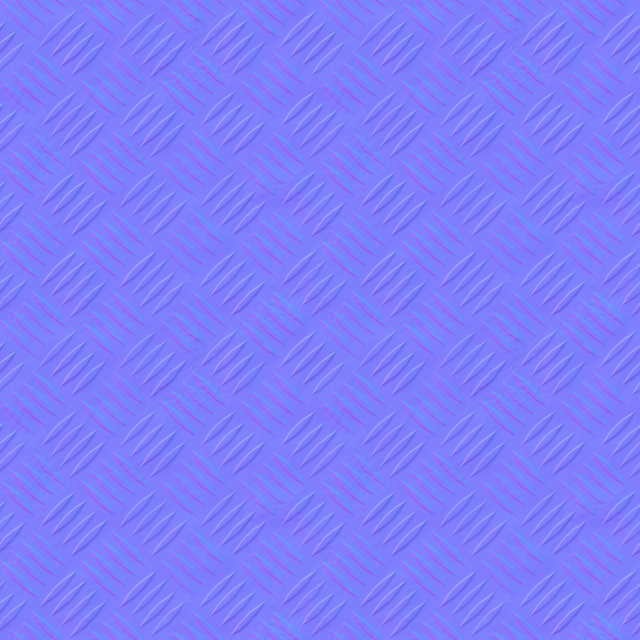
A three.js fragment shader for this texture map:

```glsl
varying vec2 vUv;

float hash(vec2 p) {
  vec3 q = fract(p.xyx * vec3(0.1031, 0.1030, 0.0973));
  q += dot(q, q.yzx + 33.33);
  return fract((q.x + q.y) * q.z);
}

// Value noise that wraps every four cells; freq is in lattice steps per cell.
float noise(vec2 cell, float freq) {
  vec2 p = cell * freq;
  vec2 i = floor(p), f = p - i;
  f = f * f * f * (f * (f * 6.0 - 15.0) + 10.0);
  float wrap = 4.0 * freq;
  vec2 o = vec2(0.0, 1.0);
  return mix(
    mix(hash(mod(i, wrap)), hash(mod(i + o.yx, wrap)), f.x),
    mix(hash(mod(i + o.xy, wrap)), hash(mod(i + o.yy, wrap)), f.x), f.y);
}

// Four raised lens-shaped bars, lying along the unit vector axis.
float treadGroup(vec2 cell, vec2 centre, vec2 axis, float wear) {
  vec2 p = cell - centre + 0.5;
  vec2 id = mod(floor(p), 4.0);
  p = fract(p) - 0.5;
  float along = dot(p, axis);
  float across = dot(p, vec2(axis.y, -axis.x));

  float bar = clamp(floor(across / 0.177 + 2.0), 0.0, 3.0);
  vec2 seed = id * 5.0 + vec2(bar * 23.0, axis.y * 31.0 + 40.0);
  across -= (bar - 1.5) * 0.177 + 0.008 * (hash(seed) - 0.5);
  along -= 0.03 * (hash(seed + 7.0) - 0.5);

  // Tapered outline with a worn edge
  float reach = along / mix(0.27, 0.3, hash(seed + 13.0));
  float halfWidth = mix(0.038, 0.045, hash(seed + 19.0));
  float edge = abs(across) - halfWidth * (1.0 - reach * reach);
  edge += (noise(cell, 17.0) - 0.5) * mix(0.003, 0.014, wear);

  // Crisp left flank, softer right flank, faint skirt around the foot
  float rightSide = smoothstep(-0.012, 0.012, across * sign(axis.y));
  float bevel = mix(0.011, 0.021, rightSide);
  float height = mix(0.0046, 0.0068, hash(seed + 29.0));
  return height * smoothstep(bevel, -bevel, edge)
    + 0.0012 * smoothstep(0.04, -0.03, edge);
}

float plateHeight(vec2 cell) {
  float wear = smoothstep(0.5, 0.9, noise(cell + 0.37, 2.0));
  float h = treadGroup(cell, vec2(0.917, 0.453), vec2(0.7071, 0.7071), wear);
  h += treadGroup(cell, vec2(0.417, 0.955), vec2(0.7071, -0.7071), wear);

  // Gentle swells, fine grain and rough worn patches
  h += 0.009 * noise(cell, 3.0);
  h += 0.0018 * noise(cell + 0.21, 10.0);
  h += mix(0.0007, 0.0020, wear) * noise(cell, 23.0);
  return h;
}

void main() {
  vec2 cell = vUv * 8.0;
  vec2 e = vec2(0.007, 0.0);
  vec2 slope = vec2(
    plateHeight(cell + e.xy) - plateHeight(cell - e.xy),
    plateHeight(cell + e.yx) - plateHeight(cell - e.yx)) / (2.0 * e.x);

  // Tangent-space normal with the red axis mirrored
  vec3 normal = normalize(vec3(slope.x, -slope.y, 1.0));
  vec3 colour = 0.5 + 0.5 * normal;
  colour.g -= 0.004;
  colour.b += 0.17 * min(normal.x + normal.y, 0.0) - 0.006;
  gl_FragColor = vec4(colour, 1.0);
}
```
